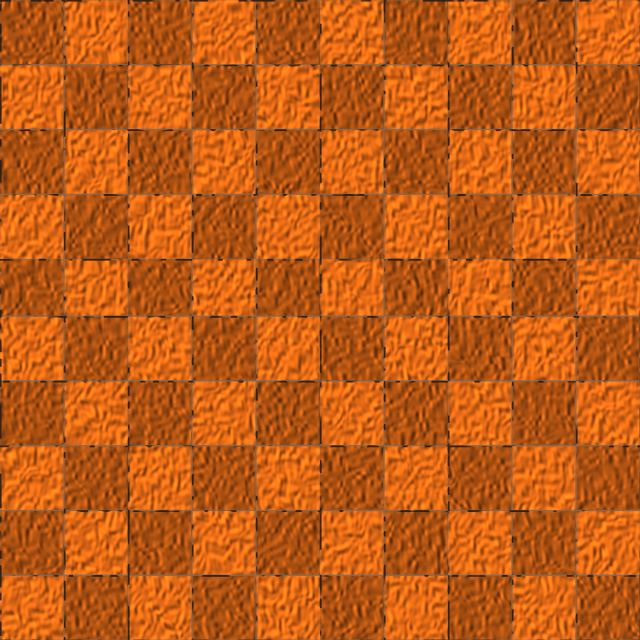
Reproduce this pattern procedurally as a three.js fragment shader.

```glsl
varying vec2 vUv;

const float TILES = 10.0;
const float ROW_HEIGHT = 0.1012;    // all rows but the short one
const float SHORT_ROW = 5.0;        // counted from the bottom
const vec3 LIGHT_TILE = vec3(0.885, 0.412, 0.085);
const vec3 DARK_TILE = vec3(0.665, 0.312, 0.068);
const vec3 GROUT = vec3(0.50, 0.42, 0.35);
const vec3 CRACK = vec3(0.15, 0.11, 0.08);
const float GROUT_HALF = 0.0011;
const float CRACK_HALF = 0.0015;
const float CRACK_SHIFT = 0.0010;
const float CRACK_CELLS = 90.0;
const vec2 GRAIN_CELLS = vec2(170.0, 120.0);
const vec2 WARP_CELLS = vec2(40.0);
const float WARP = 1.3;
const float RELIEF = 0.58;

float hash(vec2 p) {
  vec3 q = fract(vec3(p.xyx) * 0.1031);
  q += dot(q, q.yzx + 33.33);
  return fract((q.x + q.y) * q.z);
}

// Value noise that wraps after a whole number of cells
float noise(vec2 p, vec2 period) {
  vec2 i = floor(p);
  vec2 f = p - i;
  f = f * f * (3.0 - 2.0 * f);
  vec2 a = mod(i, period);
  vec2 b = mod(i + 1.0, period);
  return mix(mix(hash(a), hash(vec2(b.x, a.y)), f.x),
             mix(hash(vec2(a.x, b.y)), hash(b), f.x), f.y);
}

float band(float d, float halfWidth, float aa) {
  return clamp((halfWidth - abs(d)) / aa + 0.5, 0.0, 1.0);
}

// Row coordinate and the height of the row it falls in
vec2 rowAt(float y) {
  float start = SHORT_ROW * ROW_HEIGHT;
  float shortHeight = 1.0 - (TILES - 1.0) * ROW_HEIGHT;
  if (y < start) return vec2(y / ROW_HEIGHT, ROW_HEIGHT);
  if (y < start + shortHeight)
    return vec2(SHORT_ROW + (y - start) / shortHeight, shortHeight);
  return vec2(TILES - (1.0 - y) / ROW_HEIGHT, ROW_HEIGHT);
}

// Embossed fibres, lit along the given direction
float relief(vec2 uv, vec2 light) {
  vec2 w = uv * WARP_CELLS;
  vec2 warp = vec2(noise(w, WARP_CELLS), noise(w + 17.0, WARP_CELLS)) - 0.5;
  vec2 p = uv * GRAIN_CELLS + WARP * warp;
  return noise(p + light, GRAIN_CELLS) - noise(p - light, GRAIN_CELLS);
}

// Broken dark gap along one joint
float crackMask(float along, float joint, float seed, float wear) {
  float n = noise(vec2(along * CRACK_CELLS, joint + seed), vec2(CRACK_CELLS, 40.0));
  return smoothstep(0.62, 0.82, n + wear);
}

void main() {
  vec2 footprint = fwidth(vUv);
  float aa = max(max(footprint.x, footprint.y), 0.00001);

  // Distance to the nearest joint on each axis
  vec2 row = rowAt(vUv.y);
  vec2 grid = vec2(vUv.x * TILES, row.x);
  vec2 nearest = floor(grid + 0.5);
  vec2 d = (grid - nearest) * vec2(1.0 / TILES, row.y);
  vec2 joint = mod(nearest, TILES);

  // Smoothed checker
  vec2 side = clamp(2.0 * d / aa, -1.0, 1.0) * (1.0 - 2.0 * mod(nearest, 2.0));
  float dark = 0.5 - 0.5 * side.x * side.y;

  // Tile surface
  vec2 light = mix(vec2(0.34, -0.29), vec2(0.42, -0.12), dark);
  float shade = 1.0 + RELIEF * relief(vUv, light);
  vec3 color = mix(LIGHT_TILE, DARK_TILE, dark) * shade;

  // Joints that have opened more than the others
  float fifth = mod(joint.x, 5.0);
  float openX = fifth < 0.5 ? 1.0 : (abs(fifth - 2.0) < 0.5 ? 0.6 : 0.0);
  float openY = joint.y < 0.5 || abs(joint.y - 6.0) < 0.5 ? 0.8 : 0.0;

  // Grout
  float groutX = band(d.x, GROUT_HALF, aa) * (0.9 - 0.5 * openX);
  float groutY = band(d.y, GROUT_HALF, aa) * (0.9 - 0.5 * openY);
  color = mix(color, GROUT, max(groutX, groutY));

  // Cracks
  float wear = 0.14 * dark - 0.1;
  float crackX = band(d.x - CRACK_SHIFT, CRACK_HALF, aa)
               * crackMask(vUv.y, joint.x, 0.0, wear + 0.26 * openX);
  float crackY = band(d.y + CRACK_SHIFT, CRACK_HALF, aa)
               * crackMask(vUv.x, joint.y, 20.0, wear + 0.22 * openY);
  color = mix(color, CRACK, 0.9 * max(crackX, crackY));

  gl_FragColor = vec4(clamp(color, 0.0, 1.0), 1.0);
}
```
